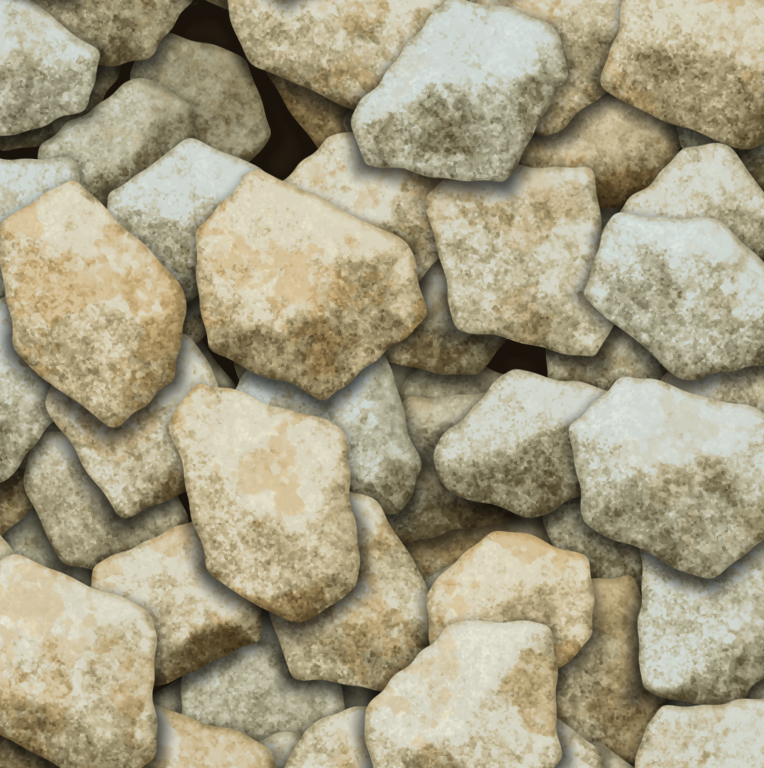
Reproduce this texture procedurally as a Shadertoy shader.

```glsl
const float TAU = 6.2831853;
const int SIDES = 6;
const float CORNER = 190.0;
const vec3 LIGHT = vec3(-0.24, 0.74, 0.63);

const vec3 GAP   = vec3(0.13, 0.10, 0.06);
const vec3 EARTH = vec3(0.33, 0.29, 0.19);
const vec3 OCHRE = vec3(0.63, 0.60, 0.48);
const vec3 SAND  = vec3(0.78, 0.75, 0.64);
const vec3 CHALK = vec3(0.83, 0.84, 0.80);

vec2 hash2(vec2 p) {
    vec3 q = fract(p.xyx * vec3(0.1031, 0.1030, 0.0973));
    q += dot(q, q.yzx + 33.33);
    return fract((q.xx + q.yz) * q.zy);
}

// Smooth cellular noise: a random tilt per cell, blended at the borders
vec2 chips(vec2 p, float sharpness) {
    vec2 cell = floor(p), f = p - cell, sum = vec2(0.0);
    float total = 0.0;
    for (int y = -1; y <= 1; y++)
    for (int x = -1; x <= 1; x++) {
        vec2 o = vec2(x, y);
        vec2 toSeed = o + hash2(cell + o) - f;
        float w = exp(-sharpness * dot(toSeed, toSeed));
        sum += w * (hash2(cell + o + 71.7) - 0.5);
        total += w;
    }
    return sum / total;
}

vec2 waver(vec2 p) {
    return sin(p.yx * 47.0 + 2.0 * sin(p * 31.0)) + 0.5 * sin(p.yx * 123.0 + p * 71.0);
}

// Faceted stone: xy = surface slope, z = signed distance to the outline
vec3 stone(vec2 p, vec2 seed, float size) {
    vec2 rnd = hash2(seed + 5.3);
    vec2 lean = (hash2(seed + 9.1) - 0.5) * 0.7;
    float turn = (rnd.x - 0.5) * 2.6;
    float topWeight = exp(-(size * (0.26 + 0.25 * rnd.y) - dot(p, lean)) / 0.005);
    vec2 slope = lean * topWeight;
    float total = topWeight, outline = 0.0;
    for (int k = 0; k < SIDES; k++) {
        vec2 h = hash2(seed + float(k) * 3.7 + 17.0);
        float a = (float(k) + 0.45 * h.x) * TAU / float(SIDES) + rnd.y * TAU;
        vec2 dir = vec2(cos(a), sin(a));
        float reach = length(vec2(1.08 * cos(a - turn), 0.80 * sin(a - turn)));
        float edge = dot(p, dir) - size * reach * (0.80 + 0.30 * h.y);
        float steep = 0.35 + 0.85 * fract(h.x * 7.0 + h.y * 3.0);
        float w = exp(min(edge * steep / 0.005, 20.0));
        slope += w * steep * dir;
        total += w;
        outline += exp(min(edge * CORNER, 80.0));
    }
    return vec3(slope / total, log(outline) / CORNER);
}

vec3 ramp(float v) {
    vec3 c = mix(GAP, EARTH, smoothstep(0.0, 0.32, v));
    c = mix(c, OCHRE, smoothstep(0.25, 0.62, v));
    c = mix(c, SAND, smoothstep(0.55, 0.77, v));
    c = mix(c, CHALK, smoothstep(0.72, 0.88, v));
    return c * (1.0 + 0.45 * max(v - 0.92, 0.0));
}

vec3 stoneColor(vec2 p, vec2 seed, vec3 shape, float exposure) {
    vec2 q = p + seed * 0.37;
    vec2 rnd = hash2(seed + 41.0);
    vec2 broad = chips(q * 13.0 + 0.10 * waver(q), 14.0);
    vec2 rough = chips(q * 34.0 + 0.18 * waver(q * 2.0), 9.0);
    vec2 pits = chips(q * 105.0 + 0.15 * waver(q * 5.0), 7.0);
    vec2 grain = chips(q * 270.0, 9.0);

    // Lighting over facets, chips and grain
    vec2 slope = shape.xy + 0.42 * broad + 0.32 * rough + 0.34 * pits + 0.42 * grain;
    float light = dot(normalize(vec3(slope, 1.0)), LIGHT);
    float v = 0.46 + 0.52 * light + 0.10 * (rnd.x - 0.5);
    v += 0.06 * rough.y + 0.09 * pits.y + 0.15 * grain.x;
    v *= mix(0.78, 1.0, smoothstep(0.0, 0.012, -shape.z));

    // Mineral tint and rusty stains
    float rust = smoothstep(0.05, 0.40, broad.x + 0.5 * rough.x + 0.5 * pits.x + 0.3 * (rnd.y - 0.5));
    vec3 tint = mix(vec3(0.97, 1.0, 1.03), vec3(1.03, 0.985, 0.91), rnd.y);
    tint *= mix(vec3(1.0), vec3(0.97, 0.87, 0.72), rust * (0.2 + 0.5 * rnd.y));
    return ramp(v * exposure) * tint;
}

// Paints one jittered layer of stones, with contact shadows, over the layers below
vec3 paintLayer(vec3 col, vec2 p, float count, float presence, float exposure, float salt) {
    vec2 shifted = p * count + salt;
    vec2 cell = floor(shifted);
    for (int y = 1; y >= -1; y--)
    for (int x = -1; x <= 1; x++) {
        vec2 id = cell + vec2(x, y);
        vec2 seed = id + salt * 3.0;
        vec2 rnd = hash2(seed + 23.0);
        if (rnd.x > presence) continue;
        vec2 center = id + 0.5 + 0.30 * (hash2(seed) - 0.5);
        vec2 local = (shifted - center) / count;
        float size = (0.48 + 0.09 * rnd.y) / count;
        vec3 shape = stone(local + 0.0024 * waver(p + seed * 0.13), seed, size);
        float fall = shape.z + 0.012 * local.y / (length(local) + 0.01);
        col *= mix(0.34, 1.0, smoothstep(-0.012, 0.022, fall));
        if (shape.z < 0.002) {
            vec3 surface = stoneColor(local, seed, shape, exposure);
            col = mix(col, surface, smoothstep(0.0013, -0.0013, shape.z));
        }
    }
    return col;
}

void mainImage(out vec4 fragColor, in vec2 fragCoord) {
    vec2 p = fragCoord / iResolution.y;
    vec3 col = GAP;
    col = paintLayer(col, p, 4.9, 1.0, 0.68, 11.3);
    col = paintLayer(col, p, 4.6, 0.9, 0.80, 63.8);
    col = paintLayer(col, p, 4.2, 0.9, 0.95, 27.6);
    col = paintLayer(col, p, 3.7, 0.68, 1.0, 43.15);
    col = max(col, GAP * 0.75);
    fragColor = vec4(clamp(col, 0.0, 1.0), 1.0);
}
```
